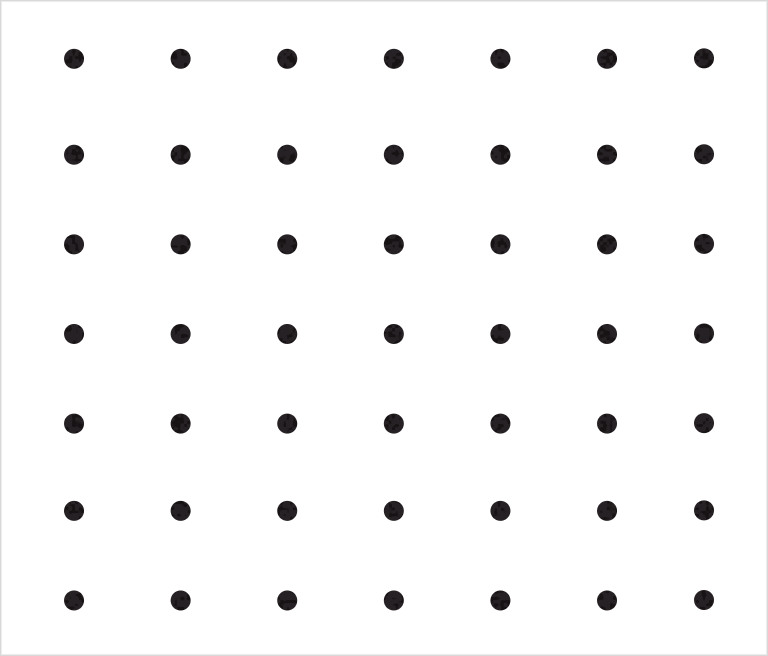
Reproduce this pattern procedurally as a Shadertoy shader.

```glsl
// A white sheet with a 7 by 7 grid of black dots inside a hairline grey frame.
// Each point snaps to its nearest grid dot, whose disc is drawn by distance;
// the last column and some rows sit off the even pitch, and the ink is mottled.

// Lengths are fractions of the canvas width, measured from the lower left.
const vec2 FIRST_DOT = vec2(0.0964, 0.0723);
const vec2 PITCH = vec2(0.1388, 0.1167);
const float LAST_INDEX = 6.0;
const float DOT_RADIUS = 0.0130;
const float FRAME_WIDTH = 1.0 / 512.0;

// Departures from the even grid.
const vec2 LAST_COLUMN_SHIFT = vec2(-0.0125, 0.0006);
const float UPPER_ROWS_SHIFT = -0.0031;
const float TOP_ROW_SHIFT = 0.0082;

const vec3 PAPER = vec3(1.0);
const vec3 FRAME = vec3(0.85);
const vec3 INK = vec3(0.15, 0.13, 0.14);
const vec3 DEEP_INK = vec3(0.09, 0.07, 0.08);
const float MOTTLE_SCALE = 240.0;

float hash(vec2 p) {
    vec3 q = fract(vec3(p.xyx) * 0.1031);
    q += dot(q, q.yzx + 33.33);
    return fract((q.x + q.y) * q.z);
}

float valueNoise(vec2 p) {
    vec2 cell = floor(p);
    vec2 f = fract(p);
    f = f * f * (3.0 - 2.0 * f);
    float low = mix(hash(cell), hash(cell + vec2(1.0, 0.0)), f.x);
    float high = mix(hash(cell + vec2(0.0, 1.0)), hash(cell + 1.0), f.x);
    return mix(low, high, f.y);
}

// Centre of the dot at a column and row, with the grid's irregularities.
vec2 dotCentre(vec2 index) {
    vec2 centre = FIRST_DOT + PITCH * index;
    centre += LAST_COLUMN_SHIFT * step(LAST_INDEX - 0.5, index.x);
    centre.y += UPPER_ROWS_SHIFT * step(1.5, index.y);
    centre.y += TOP_ROW_SHIFT * step(LAST_INDEX - 0.5, index.y);
    return centre;
}

// Coverage of a shape from its signed distance, softened over one pixel.
float coverage(float distance, float pixel) {
    return clamp(0.5 - distance / pixel, 0.0, 1.0);
}

void mainImage(out vec4 fragColor, in vec2 fragCoord) {
    float pixel = 1.0 / iResolution.x;
    vec2 p = fragCoord * pixel;
    vec2 size = iResolution.xy * pixel;

    // Frame along the canvas edge
    vec2 inset = min(p, size - p);
    float frameDistance = min(inset.x, inset.y) - FRAME_WIDTH;
    vec3 color = mix(PAPER, FRAME, coverage(frameDistance, pixel));

    // Nearest dot
    vec2 index = clamp(floor((p - FIRST_DOT) / PITCH + 0.5), 0.0, LAST_INDEX);
    float dotDistance = length(p - dotCentre(index)) - DOT_RADIUS;

    // Faintly uneven ink
    float mottle = smoothstep(0.5, 0.75, valueNoise(p * MOTTLE_SCALE));
    vec3 ink = mix(INK, DEEP_INK, mottle);
    color = mix(color, ink, coverage(dotDistance, pixel));

    fragColor = vec4(color, 1.0);
}
```
